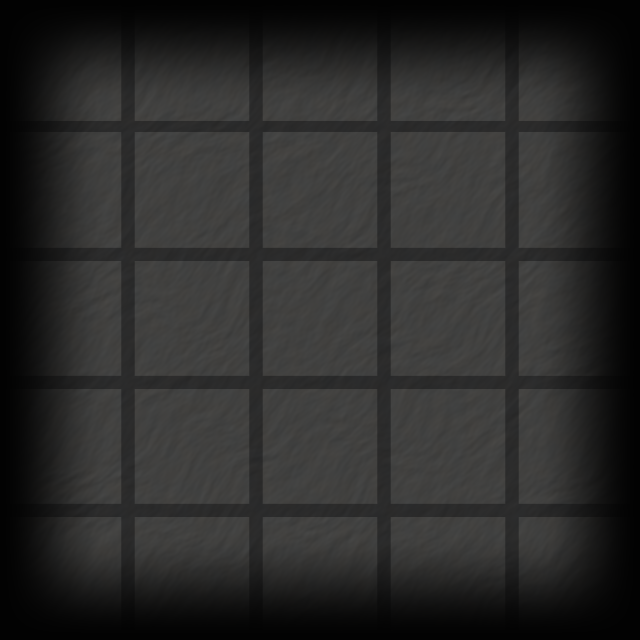
Reproduce this pattern procedurally as a WebGL 1 fragment shader.

```glsl
precision highp float;

// Dark charcoal square panels, five by five, parted by broad darker bands.
// A crinkled surface is embossed from wrapping gradient noise, and a soft
// shadow falls from all four borders down to near black.

uniform vec2 u_resolution;

vec2 latticeGradient(vec2 cell, float period) {
  cell = mod(cell, period);
  float angle = 6.2832 * fract(sin(dot(cell, vec2(127.1, 311.7))) * 43758.5);
  return vec2(cos(angle), sin(angle));
}

// Gradient noise that repeats after a whole number of lattice cells.
float gradientNoise(vec2 p, float period) {
  vec2 i = floor(p);
  vec2 f = p - i;
  vec2 s = f * f * f * (f * (f * 6.0 - 15.0) + 10.0);
  float a = dot(latticeGradient(i, period), f);
  float b = dot(latticeGradient(i + vec2(1.0, 0.0), period), f - vec2(1.0, 0.0));
  float c = dot(latticeGradient(i + vec2(0.0, 1.0), period), f - vec2(0.0, 1.0));
  float d = dot(latticeGradient(i + vec2(1.0, 1.0), period), f - vec2(1.0, 1.0));
  return mix(mix(a, b, s.x), mix(c, d, s.x), s.y);
}

// Creases drawn out along the rising diagonal; the integer shear still wraps.
float creaseHeight(vec2 uv) {
  vec2 diagonal = vec2(uv.x + uv.y, 2.0 * (uv.y - uv.x));
  float bend = gradientNoise(uv * 9.0, 9.0);
  float height = 0.0;
  float weight = 1.0;
  float period = 16.0;
  for (int octave = 0; octave < 3; octave++) {
    height += weight * gradientNoise(diagonal * period + bend * vec2(1.5, 2.0), period);
    weight *= 0.5;
    period *= 2.0;
  }
  return height;
}

void main() {
  vec2 uv = gl_FragCoord.xy / u_resolution;
  vec2 pixel = 1.0 / u_resolution;

  // Bands between panels; the uppermost horizontal one is slightly thinner.
  vec2 grid = (uv - vec2(0.0, 0.0025)) * 5.0;
  vec2 distanceToLine = abs(fract(grid + 0.5) - 0.5) / 5.0;
  vec2 halfWidth = vec2(0.0104, mix(0.0104, 0.0086, step(0.7, uv.y)));
  vec2 band = 1.0 - smoothstep(halfWidth - 0.5 * pixel, halfWidth + 0.5 * pixel, distanceToLine);
  vec3 color = mix(vec3(0.255, 0.254, 0.249), vec3(0.168), max(band.x, band.y));

  // Relief lit from the upper left, with a faint warm and cool drift.
  float relief = creaseHeight(uv) - creaseHeight(uv + vec2(-0.003, 0.003));
  color *= 1.0 + 0.15 * relief;
  color *= 1.0 + vec3(0.03, 0.0, -0.03) * gradientNoise(uv * 40.0, 40.0);

  // Shadow along the borders, fully dark where the tile wraps.
  vec2 inset = smoothstep(0.0, 0.17, min(uv, 1.0 - uv));
  color = mix(vec3(0.008), color, inset.x * inset.y);

  gl_FragColor = vec4(color, 1.0);
}
```
